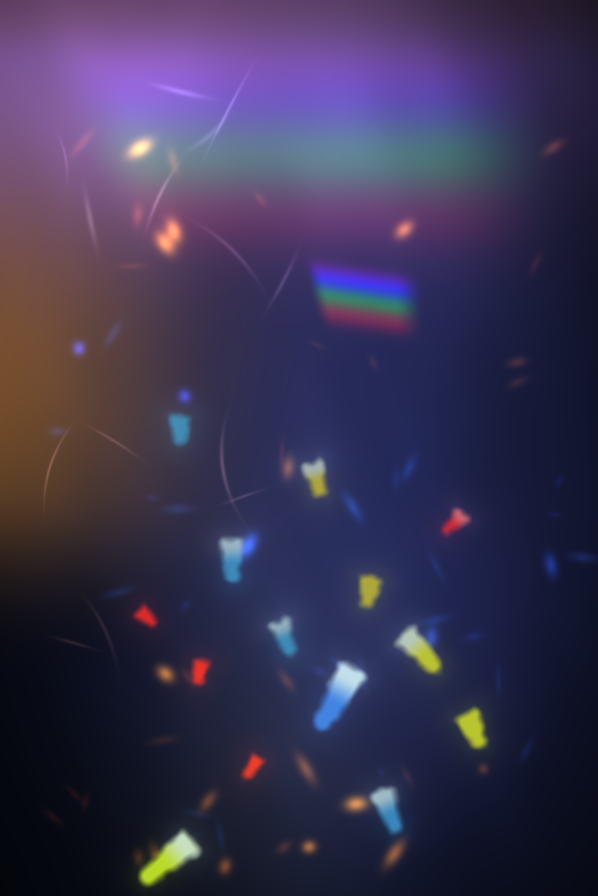
This background is drawn by a Shadertoy shader. Its source:

```glsl
// Dark blue haze with a soft spectrum band, blurred light shards, flecks and filaments.

vec3 hash3(float n) {
    vec3 p = fract(n * vec3(0.1031, 0.1030, 0.0973));
    p += dot(p, p.yzx + 33.33);
    return fract((p.xxy + p.yzz) * p.zyx);
}

float noise(vec2 p) {
    vec2 i = floor(p), f = fract(p);
    f = f * f * (3.0 - 2.0 * f);
    float n = i.x + i.y * 57.0 + 300.0;
    return mix(mix(hash3(n).x, hash3(n + 1.0).x, f.x),
               mix(hash3(n + 57.0).x, hash3(n + 58.0).x, f.x), f.y);
}

float glow(vec2 p, vec2 centre, vec2 radius) {
    vec2 d = (p - centre) / radius;
    return exp(-dot(d, d));
}

vec2 rotate(vec2 p, float a) {
    float c = cos(a), s = sin(a);
    return vec2(c * p.x + s * p.y, c * p.y - s * p.x);
}

vec3 hueColor(float h) {
    return clamp(abs(mod(h * 6.0 + vec3(0.0, 4.0, 2.0), 6.0) - 3.0) - 1.0, 0.0, 1.0);
}

// Red to violet bands from bottom to top, with a slanted left end
vec3 spectrum(vec2 uv, vec2 lo, vec2 hi, float slant) {
    vec2 q = (uv - lo) / (hi - lo);
    vec3 e = (q.y - vec3(0.12, 0.45, 0.8)) / 0.24;
    vec3 bands = exp(-e * e);
    bands.r += 0.4 * exp(-pow((q.y - 0.95) / 0.2, 2.0));
    float ends = smoothstep(-0.08, 0.1, q.x - slant * (1.0 - q.y))
               * (1.0 - smoothstep(0.82, 1.12, q.x));
    return bands * ends;
}

// Rounded box that narrows towards its lower end
float wedge(vec2 q, vec2 size) {
    float taper = 0.75 + 0.25 * clamp(q.y / size.y, -1.0, 1.0);
    float r = size.x * 0.45;
    vec2 d = abs(q) - vec2(size.x * taper, size.y) + r;
    return length(max(d, 0.0)) + min(max(d.x, d.y), 0.0) - r;
}

vec3 background(vec2 uv) {
    vec3 col = vec3(0.008, 0.014, 0.03);
    col += vec3(0.13, 0.15, 0.33) * glow(uv, vec2(0.6, 0.45), vec2(0.42, 0.45));
    col += vec3(0.42, 0.26, 0.08) * glow(uv, vec2(-0.05, 0.58), vec2(0.33, 0.25))
         * smoothstep(0.24, 0.46, uv.y);
    col += vec3(0.46, 0.32, 0.60) * glow(uv, vec2(0.25, 0.93), vec2(0.62, 0.2));
    col += vec3(0.13, 0.21, 0.15) * spectrum(uv, vec2(0.12, 0.74), vec2(0.86, 0.93), 0.16);
    col += vec3(0.06, 0.06, 0.04) * glow(uv, vec2(0.45, 0.17), vec2(0.2, 0.22));
    col *= mix(vec3(1.0), vec3(0.95, 0.88, 0.75), smoothstep(0.92, 1.0, uv.y));
    // Uneven veils in the haze
    float veil = noise(uv * vec2(5.0, 4.0)) + 0.5 * noise(rotate(uv, 0.5) * vec2(14.0, 9.0));
    return col * (0.86 + 0.19 * veil);
}

void mainImage(out vec4 fragColor, in vec2 fragCoord) {
    vec2 uv = fragCoord / iResolution.xy;
    vec2 p = fragCoord / iResolution.y;
    float aspect = iResolution.x / iResolution.y;
    vec3 col = background(uv);

    // Small prism patch
    vec2 tilted = uv + vec2(0.0, 0.1 * (uv.x - 0.6));
    col += vec3(0.3, 0.32, 0.55) * spectrum(tilted, vec2(0.52, 0.64), vec2(0.69, 0.695), 0.12);

    // Thin, faint curved filaments on the left
    for (int i = 0; i < 14; i++) {
        vec3 h = hash3(float(i) + 210.0);
        vec3 k = hash3(float(i) + 250.0);
        vec2 at = vec2((0.06 + 0.42 * h.x) * aspect, 0.28 + 0.62 * h.y);
        vec2 q = rotate(p - at, 3.14 * h.z);
        q.y += (k.x - 0.5) * 9.0 * q.x * q.x;
        float line = glow(q, vec2(0.0), vec2(0.018 + 0.025 * k.y, 0.0013 + 0.002 * k.z));
        col += mix(vec3(0.2, 0.1, 0.05), vec3(0.2, 0.18, 0.25), uv.y) * line * (0.4 + 0.6 * k.x);
    }

    // Small flecks: warm on the left, blue on the right
    for (int i = 0; i < 64; i++) {
        vec3 h = hash3(float(i) + 20.0);
        vec3 k = hash3(float(i) + 120.0);
        vec2 at = vec2(0.07 + 0.91 * h.x, 0.03 + 0.82 * pow(h.y, 1.2));
        vec2 q = rotate(p - at * vec2(aspect, 1.0), 3.14 * k.x);
        vec2 size = vec2(0.006 + 0.011 * k.y, 0.003 + 0.005 * k.z);
        float cool = step(0.75 - 0.5 * at.x, h.z);
        vec3 tint = mix(vec3(0.9, 0.22 + 0.3 * k.z, 0.1), vec3(0.14, 0.2 + 0.2 * k.y, 0.95), cool);
        float power = 0.1 + 0.75 * k.z * k.z * k.z;
        col += tint * power * glow(q, vec2(0.0), size);
    }

    // Bright out-of-focus shards, gathered in the lower half
    for (int i = 0; i < 14; i++) {
        float n = float(i);
        vec3 h = hash3(n + 70.0);
        float c = (n + 0.5) / 7.0 - 1.0;
        vec2 at = vec2(0.22 + 0.6 * fract(n * 0.618 + 0.1),
                       0.28 + 0.27 * c * (0.4 + 0.6 * abs(c)));
        float kind = mod(n, 3.0);
        float warm = step(1.5, kind);
        vec2 size = vec2(0.017, 0.021 + 0.018 * h.x) * mix(0.7 + 0.4 * h.y, 0.55, warm);
        vec2 q = rotate(p - at * vec2(aspect, 1.0), (h.z - 0.5) * 1.8);
        float d = wedge(q, size) + 0.004 * (noise(q * 110.0 + n * 7.0) - 0.5);
        vec3 tint = hueColor(0.18 + 0.4 * kind + 0.07 * (h.y - 0.5));
        tint = mix(tint, vec3(0.78, 0.85, 0.8), 0.2 + 0.15 * kind * (2.0 - kind));
        float core = smoothstep(-0.2, 0.7, q.y / size.y) * (1.0 - 0.6 * warm);
        tint = mix(tint, vec3(0.9, 1.0, 0.97), core * step(0.25, h.x) * 0.85);
        float mask = 1.0 - smoothstep(-0.006, 0.005, d);
        col = mix(col, tint, mask * (0.6 + 0.38 * h.y));
        col += tint * 0.1 * exp(-max(d, 0.0) * 75.0) * (1.0 - mask);
    }

    fragColor = vec4(clamp(col, 0.0, 1.0), 1.0);
}
```
